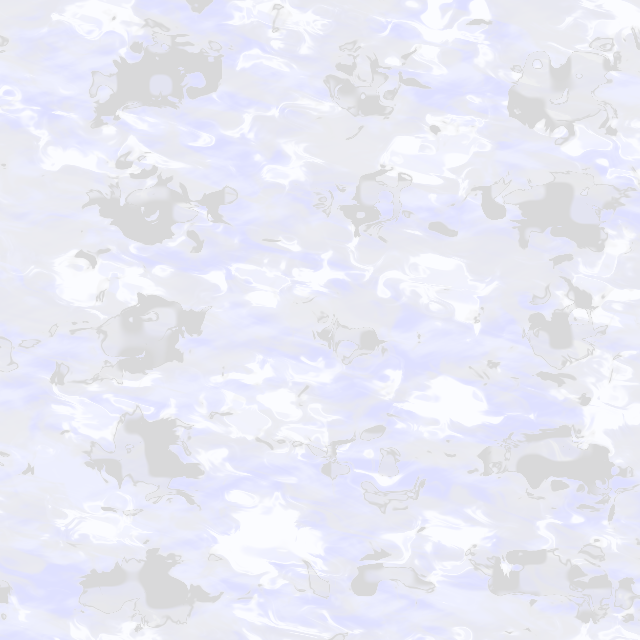
Write a WebGL 1 fragment shader that draws this texture.

```glsl
precision highp float;
// Pale marbled sky: five rows of white wisps alternate with five rows of grey
// curdled patches. Cosine lattices place the clusters; domain-warped noise
// shapes their ragged edges, and soft tilted streaks fill the blue between.

uniform vec2 u_resolution;

#define GREY_PERIOD vec2(0.320, 0.197)
#define GREY_CENTRE vec2(0.235, 0.085)
#define WHITE_PERIOD vec2(0.262, 0.198)
#define WHITE_CENTRE vec2(0.160, 0.168)
#define GREY_CUT 0.57
#define WHITE_CUT 0.52
#define HAZE_AMOUNT 0.75
#define BLUE vec3(0.875, 0.882, 1.0)
#define PALE_BLUE vec3(0.930, 0.938, 0.995)
#define PALE_GREY vec3(0.922, 0.922, 0.926)
#define GREY vec3(0.850, 0.850, 0.853)
#define WHITE vec3(0.985, 0.988, 1.0)

const float TAU = 6.2831853;

float hash(vec2 p) {
  vec3 q = fract(vec3(p.xyx) * 0.1031);
  q += dot(q, q.yzx + 33.33);
  return fract((q.x + q.y) * q.z);
}

float noise(vec2 p) {
  vec2 i = floor(p);
  vec2 f = fract(p);
  f = f * f * f * (f * (f * 6.0 - 15.0) + 10.0);
  float low = mix(hash(i), hash(i + vec2(1.0, 0.0)), f.x);
  float high = mix(hash(i + vec2(0.0, 1.0)), hash(i + vec2(1.0)), f.x);
  return mix(low, high, f.y);
}

float fbm(vec2 p) {
  float sum = 0.0;
  float weight = 0.533;
  for (int i = 0; i < 4; i++) {
    sum += weight * noise(p);
    p = mat2(1.6, 1.2, -1.2, 1.6) * p + 17.3;
    weight *= 0.5;
  }
  return sum;
}

// Noise bent by a second noise, giving curls and tendrils
float warped(vec2 p, float bend) {
  vec2 offset = vec2(noise(p * 1.3 + 41.0), noise(p * 1.3 + 73.0)) - 0.5;
  return fbm(p + bend * offset);
}

// Lattice of soft bumps: 1 at each cluster centre, 0 between them
float lattice(vec2 p, vec2 centre, vec2 period) {
  vec2 wave = 0.5 + 0.5 * cos(TAU * (p - centre) / period);
  return wave.x * wave.y;
}

void main() {
  vec2 p = gl_FragCoord.xy / u_resolution;
  vec2 tilted = vec2(p.x - 0.3 * p.y, p.y + 0.25 * p.x);
  vec2 drift = vec2(fbm(p * 9.0 + 5.0), fbm(p * 9.0 + 29.0)) - 0.5;

  // Blue ground with faint streaks
  float streaks = 0.65 * warped(tilted * vec2(7.0, 19.0) + 3.0, 1.5)
                + 0.35 * fbm(vec2(p.x - p.y, p.y - 0.2 * p.x) * vec2(20.0, 55.0));
  vec3 colour = mix(BLUE, PALE_BLUE, smoothstep(0.36, 0.66, streaks));

  // Grey haze along both sides of each white row
  float rowPhase = TAU * (p.y + 0.05 * drift.y - WHITE_CENTRE.y) / WHITE_PERIOD.y;
  float rowSide = 0.5 - 0.5 * cos(2.0 * rowPhase);
  float upper = 0.5 + 0.5 * cos(rowPhase);
  float hazeNoise = warped(tilted * vec2(9.0, 24.0) + 57.0, 2.0);
  float haze = smoothstep(0.40, 0.72, hazeNoise + 0.16 * rowSide + 0.10 * upper - 0.10);
  colour = mix(colour, PALE_GREY, HAZE_AMOUNT * haze);

  // White wisps, with gaps opening inside the thicker ones
  float whiteBump = lattice(p + 0.05 * drift, WHITE_CENTRE, WHITE_PERIOD);
  float whiteNoise = warped(tilted * vec2(17.0, 31.0) + 91.0, 1.8);
  float white = 0.85 * whiteBump + 2.0 * (whiteNoise - 0.5) - WHITE_CUT;
  float gaps = smoothstep(0.14, 0.30, white)
             * smoothstep(0.48, 0.60, noise(tilted * vec2(20.0, 42.0) + 7.0));
  float halo = smoothstep(-0.40, 0.15, white);
  colour = mix(colour, PALE_BLUE + 0.015, 0.55 * halo);
  colour = mix(colour, WHITE, smoothstep(-0.06, 0.12, white) * (1.0 - 0.75 * gaps));

  // Grey patches; hollowed centres leave thin curling outlines
  float density = 0.09 * cos(TAU * 1.5 * (p.x - 0.88));
  float greyBump = lattice(p + 0.04 * drift, GREY_CENTRE, GREY_PERIOD);
  float greyNoise = warped(p * vec2(23.0, 29.0) + 13.0, 0.8 + 1.6 * greyBump);
  float grey = (0.9 + density) * greyBump + 2.0 * (greyNoise - 0.5) + density - GREY_CUT;
  float hollow = smoothstep(0.07, 0.15, grey)
               * smoothstep(0.42, 0.56, noise(p * vec2(24.0, 30.0) + 61.0) - density);
  colour = mix(colour, PALE_GREY, 0.5 * smoothstep(-0.22, 0.03, grey));
  colour = mix(colour, GREY, smoothstep(-0.01, 0.07, grey) * (1.0 - 0.85 * hollow));

  gl_FragColor = vec4(colour, 1.0);
}
```
